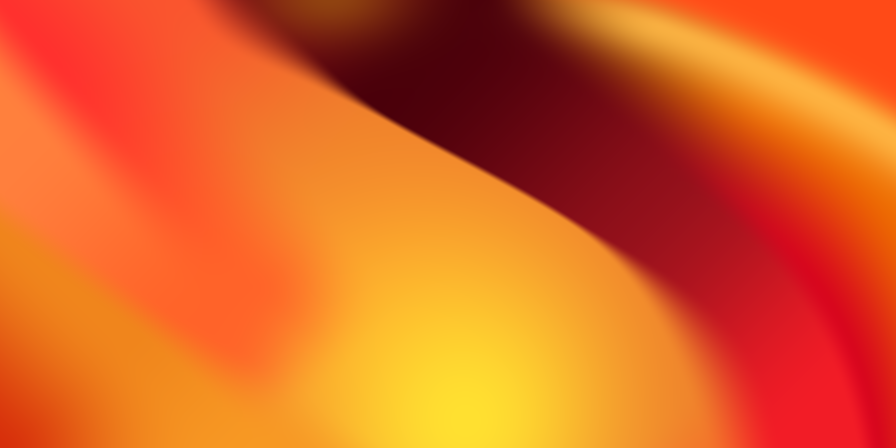
This background is drawn by a WebGL 2 fragment shader. Its source:

```glsl
#version 300 es
precision highp float;

uniform vec2 u_resolution;
out vec4 fragColor;

// Soft elliptical glow, one at its centre.
float glow(vec2 p, vec2 centre, vec2 radius) {
    vec2 d = (p - centre) / radius;
    return exp(-dot(d, d));
}

// Blend from 0 to 1 across a fold, given its signed distance.
float fold(float d, float halfWidth) {
    return smoothstep(-halfWidth, halfWidth, d);
}

// Broad orange sheet with a yellow glow and a red shoulder.
vec3 bodyColor(vec2 p, float along, float across) {
    vec3 color = mix(vec3(0.98, 0.33, 0.18), vec3(0.93, 0.48, 0.17),
                     smoothstep(-0.65, 0.15, along));
    color = mix(color, vec3(1.0, 0.64, 0.17), 0.85 * glow(p, vec2(0.88, 0.28), vec2(0.42, 0.36)));
    color = mix(color, vec3(1.0, 0.88, 0.19), glow(p, vec2(1.04, 0.06), vec2(0.32, 0.34)));
    color = mix(color, vec3(0.98, 0.40, 0.16), 0.8 * smoothstep(1.4, 1.75, along));
    vec3 red = mix(vec3(1.0, 0.18, 0.18), vec3(1.0, 0.39, 0.16), smoothstep(-0.8, 0.2, along));
    float redBand = 1.0 - smoothstep(0.92, 1.3 - 0.12 * along, across);
    return mix(color, red, redBand * (1.0 - smoothstep(0.2, 0.6, along)));
}

// Two overlapping folds in the lower left.
vec3 addLeftFolds(vec3 color, float along, float across) {
    vec3 peach = mix(vec3(1.0, 0.50, 0.24), vec3(1.0, 0.39, 0.16), smoothstep(-0.65, 0.15, along));
    float upper = 0.85 - 0.06 * along - across;
    color = mix(color, peach, fold(upper, 0.10) * (1.0 - smoothstep(0.15, 0.55, along)));
    vec3 amber = mix(vec3(0.84, 0.17, 0.04), vec3(0.94, 0.52, 0.11), smoothstep(-0.05, 0.5, across));
    amber = mix(amber, vec3(0.97, 0.60, 0.14), smoothstep(0.0, 0.6, along));
    float lower = 0.615 + 0.16 * along - across;
    return mix(color, amber, fold(lower, 0.06 + 0.06 * smoothstep(0.0, 0.6, along)));
}

// Dark valley, turning crimson toward the lower right.
vec3 valleyColor(vec2 p, float along) {
    vec3 color = mix(vec3(0.29, 0.0, 0.04), vec3(0.60, 0.07, 0.11), smoothstep(0.05, 1.1, along));
    color = mix(color, vec3(0.95, 0.11, 0.15), smoothstep(0.9, 1.75, along));
    color = mix(color, vec3(0.46, 0.03, 0.08), 1.0 - smoothstep(-0.4, 0.05, along));
    return mix(color, vec3(0.58, 0.29, 0.06), 0.9 * glow(p, vec2(0.74, 1.01), vec2(0.17, 0.10)));
}

// Upper sheet rising from the valley to a golden ridge.
vec3 addUpperSheet(vec3 color, float along, float across) {
    float bend = along - 1.2;
    float rise = across - (2.175 - bend * bend * (0.28 + 0.2 * bend));
    float ridge = across - (2.12 + along * (0.62 - 0.14 * along));
    vec3 base = mix(color, vec3(0.84, 0.0, 0.12), smoothstep(0.7, 1.5, along));
    color = mix(color, base, fold(rise, 0.05));
    vec3 orange = mix(vec3(0.62, 0.30, 0.02), vec3(0.93, 0.42, 0.0), smoothstep(0.4, 1.0, along));
    color = mix(color, orange, smoothstep(-0.02, 0.28 + 0.12 * smoothstep(0.6, 1.4, along), rise));
    float gold = exp(-ridge * ridge / (ridge < 0.0 ? 0.014 : 0.006));
    color = mix(color, vec3(1.0, 0.29, 0.09), fold(ridge - 0.04, 0.09));
    return mix(color, vec3(1.0, 0.73, 0.28), 0.9 * gold * smoothstep(0.05, 0.55, along));
}

void main() {
    // Canvas coordinates: x from 0 to 2, y from 0 to 1.
    vec2 p = gl_FragCoord.xy / u_resolution * vec2(2.0, 1.0);
    float along = p.x - p.y;
    float across = p.x + p.y;

    vec3 body = addLeftFolds(bodyColor(p, along, across), along, across);
    vec3 back = addUpperSheet(valleyColor(p, along), along, across);

    // The main fold is crisp in the middle and soft at both ends.
    float crest = 1.567 + along * (0.226 + along * (0.217 - 0.192 * along))
                - 0.04 * (1.0 - smoothstep(-0.5, -0.1, along));
    float softness = 0.012 + 0.09 * (1.0 - smoothstep(-0.5, 0.15, along))
                   + 0.13 * smoothstep(0.75, 1.6, along);
    vec3 color = mix(body, back, fold(across - crest, softness));
    fragColor = vec4(clamp(color, 0.0, 1.0), 1.0);
}
```
